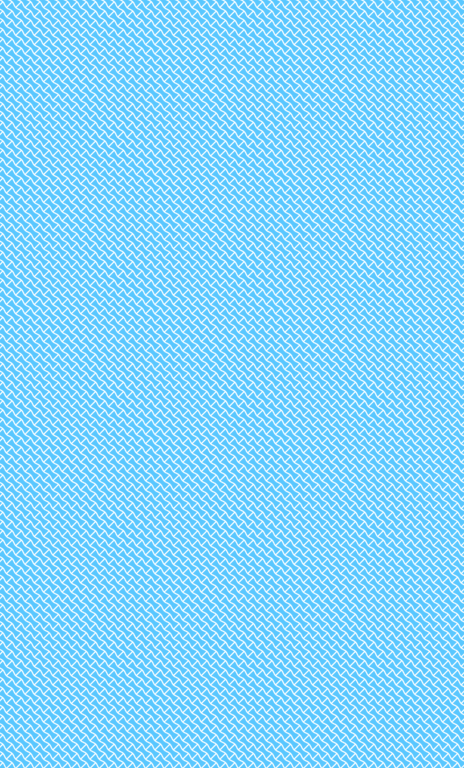
Give the GLSL for this pattern, as a WebGL 1 fragment shader.

```glsl
precision highp float;
// Fine white weave of wavy diagonal threads with long cross links on sky blue.

uniform vec2 u_resolution;

const float TAU = 6.2831853;
const float COLUMNS = 50.0;      // square cells across the canvas
const float ROW_GAP = 0.70711;   // spacing of diagonal threads, in cells
const float PERIOD = 1.41421;    // wave length along a thread, in cells
const float WAVE_HEIGHT = 0.08;
const float HALF_WIDTH = 0.064;
const float FOOTPRINT = 1.35;    // width of the smoothing filter, in pixels
const int SAMPLES = 4;           // filter samples per axis
const vec3 SKY = vec3(0.35, 0.78, 1.0);
const vec3 THREAD = vec3(1.0);

// Approximate distance to a sine wave running along x.
float waveDistance(vec2 p, float height, float period) {
    float k = TAU / period;
    float slope = height * k * cos(k * p.x);
    return abs(p.y - height * sin(k * p.x)) / sqrt(1.0 + slope * slope);
}

float segmentDistance(vec2 p, vec2 a, vec2 b) {
    vec2 ab = b - a;
    return length(p - a - ab * clamp(dot(p - a, ab) / dot(ab, ab), 0.0, 1.0));
}

// Distance to one thread and the links rising from its troughs.
float threadDistance(vec2 p, float height, float period, float gap) {
    float trough = 0.75 * period;
    float x = mod(p.x - trough + 0.5 * period, period) - 0.5 * period;
    float link = segmentDistance(vec2(x, p.y), vec2(0.0, -height), vec2(0.0, gap + height));
    return min(waveDistance(p, height, period), link);
}

// Nearest of the neighbouring threads; each is shifted by half a wave.
float weaveDistance(vec2 p) {
    float nearest = 10.0;
    float row = floor(p.y / ROW_GAP);
    for (int i = -1; i <= 1; i++) {
        float k = row + float(i);
        vec2 q = p - vec2(0.5 * PERIOD * mod(k, 2.0), k * ROW_GAP);
        nearest = min(nearest, threadDistance(q, WAVE_HEIGHT, PERIOD, ROW_GAP));
    }
    return nearest;
}

// Turn so that x runs down to the right along the threads.
vec2 toDiagonal(vec2 cell) {
    return vec2(cell.x - cell.y, cell.x + cell.y) * ROW_GAP;
}

// Share of the filter area around a point that is covered by thread.
float weaveCoverage(vec2 cell, float area) {
    float stepSize = area / float(SAMPLES);
    float total = 0.0;
    for (int j = 0; j < SAMPLES; j++) {
        for (int i = 0; i < SAMPLES; i++) {
            vec2 offset = (vec2(float(i), float(j)) + 0.5) * stepSize - 0.5 * area;
            float d = weaveDistance(toDiagonal(cell + offset));
            total += clamp((HALF_WIDTH - d) / stepSize + 0.5, 0.0, 1.0);
        }
    }
    return total / float(SAMPLES * SAMPLES);
}

void main() {
    // Cell units, measured from the top left corner
    float pixel = COLUMNS / u_resolution.x;
    vec2 cell = (gl_FragCoord.xy - vec2(0.0, u_resolution.y)) * pixel;

    float cover = weaveCoverage(cell, FOOTPRINT * pixel);
    gl_FragColor = vec4(mix(SKY, THREAD, cover), 1.0);
}
```
